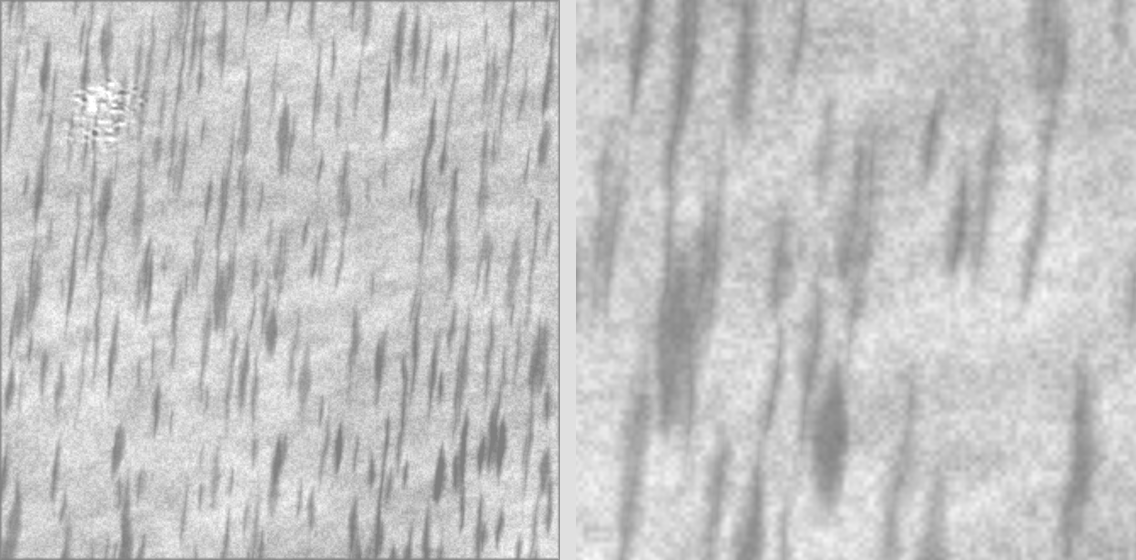
Left: the whole. Right: its middle third, enlarged.
Write a WebGL 2 fragment shader that draws this texture.

```glsl
#version 300 es
precision highp float;
// Pale grainy grey sheet crossed by soft, dark, slightly leaning spindle streaks.
// Streaks are scattered on jittered cells in three size layers; grain and mottling
// are smoothed noise, with one embossed rough patch and a thin shaded border.

uniform vec2 u_resolution;
out vec4 fragColor;

const float PAPER_TONE   = 0.815;
const float STREAK_TONE  = 0.49;
const float LEAN         = 0.10;   // sideways drift per unit of height
const float LEAN_SPREAD  = 0.07;
const float EDGE_BLUR    = 0.0068;
const float WOBBLE       = 0.006;
const float FINE_GRAIN   = 0.105;
const float COARSE_GRAIN = 0.095;
const float MOTTLE       = 0.27;
const vec2  DENSE_CENTER = vec2(0.80, 0.16);
const float DENSE_RADIUS = 0.20;
const vec2  PATCH_CENTER = vec2(0.188, 0.80);
const float PATCH_RADIUS = 0.072;
const float PATCH_RELIEF = 0.34;
const float BORDER_WIDTH = 0.006;
const float DARKEST      = 0.50;

float hash(vec2 p) {
    vec3 q = fract(vec3(p.xyx) * 0.1031);
    q += dot(q, q.yzx + 33.33);
    return fract((q.x + q.y) * q.z);
}

float noise(vec2 p) {
    vec2 i = floor(p), f = fract(p);
    f = f * f * (3.0 - 2.0 * f);
    return mix(mix(hash(i), hash(i + vec2(1, 0)), f.x),
               mix(hash(i + vec2(0, 1)), hash(i + vec2(1, 1)), f.x), f.y);
}

// Soft spindle: widest in the middle, tapering to fine tails at both ends.
float spindle(vec2 d, float halfWidth, float halfLength) {
    float t = min(abs(d.y) / halfLength, 1.0);
    float w = halfWidth * (1.0 - t);
    float body = smoothstep(-EDGE_BLUR, EDGE_BLUR, w - abs(d.x));
    return body * (1.0 - smoothstep(0.35, 1.0, t));
}

// One layer of scattered streaks; ranges hold (smallest, largest) half sizes.
float streakLayer(vec2 p, vec2 cells, float chance, vec2 widths, vec2 lengths, float seed) {
    vec2 home = floor(p * cells);
    float clear = 1.0;
    for (int j = -1; j <= 1; j++) {
        for (int i = -1; i <= 1; i++) {
            vec2 id = home + vec2(i, j);
            vec2 key = id + seed;
            vec2 center = (id + vec2(hash(key), hash(key + 17.3))) / cells;
            vec2 offset = (center + vec2(LEAN * center.y, 0.0) - DENSE_CENTER) / DENSE_RADIUS;
            float dense = exp(-dot(offset, offset));
            if (hash(key + 41.7) > chance + 0.25 * dense) continue;

            vec2 d = p - center;
            d.x -= d.y * LEAN_SPREAD * (hash(key + 59.1) - 0.5);
            float size = hash(key + 73.9);
            float halfWidth = mix(widths.x, widths.y, size * size) * (1.0 + 0.35 * dense);
            float halfLength = mix(lengths.x, lengths.y, hash(key + 91.3));
            float depth = min(mix(0.5, 0.9, hash(key + 113.7)) + 0.4 * dense, 1.0);
            clear *= 1.0 - depth * spindle(d, halfWidth, halfLength);
        }
    }
    return 1.0 - clear;
}

float streaks(vec2 uv) {
    vec2 p = uv - vec2(LEAN * uv.y, 0.0);
    p.x += WOBBLE * (noise(uv * vec2(80.0, 28.0)) - 0.5);
    float broad = streakLayer(p, vec2(14, 7), 0.66, vec2(0.0055, 0.0125), vec2(0.06, 0.115), 210.0);
    float small = streakLayer(p, vec2(26, 12), 0.42, vec2(0.0025, 0.006), vec2(0.03, 0.06), 430.0);
    float slim  = streakLayer(p, vec2(20, 6), 0.40, vec2(0.003, 0.0065), vec2(0.08, 0.15), 670.0);
    return 1.0 - (1.0 - broad) * (1.0 - small) * (1.0 - slim);
}

// Centered brightness variation: fine grain, coarse grain and slanted mottling.
float paperGrain(vec2 uv) {
    vec2 slanted = vec2(uv.x + 0.3 * uv.y, uv.y - 0.3 * uv.x);
    float mottle = 0.28 * noise(slanted * vec2(4.0, 7.0) + 10.0)
                 + 0.37 * noise(slanted * vec2(12.0, 26.0) + 50.0)
                 + 0.35 * noise(slanted * vec2(32.0, 60.0) + 90.0);
    return FINE_GRAIN * (noise(uv * 330.0) - 0.5)
         + COARSE_GRAIN * (noise(uv * 165.0 + 300.0) - 0.5)
         + MOTTLE * (mottle - 0.5);
}

// Embossed bumps, lit from above, inside a ragged round area.
float roughPatch(vec2 uv) {
    vec2 bump = uv * vec2(85.0, 135.0) + 20.0;
    bump += 0.8 * vec2(noise(uv * 60.0 + 7.0), noise(uv * 60.0 + 31.0));
    float relief = noise(bump) - noise(bump + vec2(0.4, 0.8));
    float reach = length(uv - PATCH_CENTER) + 0.05 * (noise(uv * 35.0) - 0.5);
    float area = 1.0 - smoothstep(PATCH_RADIUS - 0.025, PATCH_RADIUS + 0.008, reach);
    return area * (PATCH_RELIEF * relief + 0.06);
}

void main() {
    vec2 uv = gl_FragCoord.xy / u_resolution;
    float shade = streaks(uv);
    float tone = mix(PAPER_TONE, STREAK_TONE, shade);
    tone += paperGrain(uv) * (1.0 - 0.65 * shade) + roughPatch(uv);

    // Thin shaded border
    vec2 inset = min(uv, 1.0 - uv);
    float border = 1.0 - smoothstep(0.0, BORDER_WIDTH, min(inset.x, inset.y));
    tone = mix(tone, STREAK_TONE, 0.8 * border);

    fragColor = vec4(vec3(clamp(tone, DARKEST, 1.0)), 1.0);
}
```
